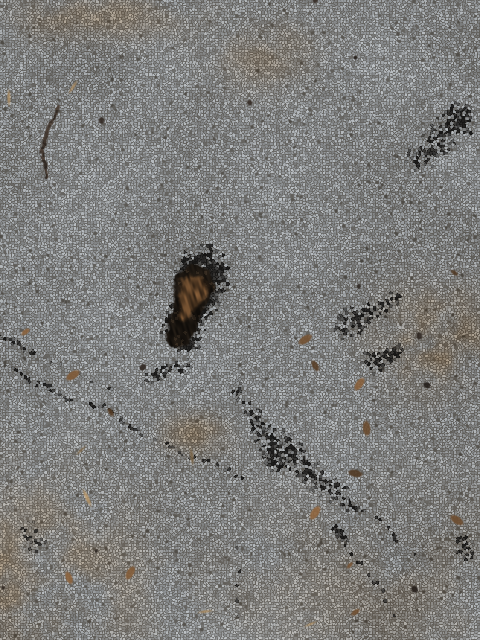
This texture is drawn by a WebGL 2 fragment shader. Its source:

```glsl
#version 300 es
precision highp float;
// Weathered gritty roofing felt: Voronoi grains with dark gaps, tinted by broad rusty stains.
// Tar shows through in tapered streaks and cracks that swallow whole grains at random;
// a torn hole with bare wood, a twig and scattered chips lie on top.
#define GRAINS 165.0
#define GAP_TONE 0.39
#define GRAIN_TONE 0.49
#define GRAIN_SPREAD 0.25
#define RUST_AMOUNT 0.62
#define TAR_COLOR vec3(0.13, 0.125, 0.12)
#define RUST_TINT vec3(0.96, 0.80, 0.61)
#define WOOD_COLOR vec3(0.40, 0.28, 0.17)
#define CHIP_COLOR vec3(0.44, 0.31, 0.19)

uniform vec2 u_resolution;
out vec4 fragColor;

vec3 hash3(vec2 p) {
    vec3 q = fract(p.xyx * vec3(0.1031, 0.1030, 0.0973));
    q += dot(q, q.yxz + 33.33);
    return fract((q.xxy + q.yzz) * q.zyx);
}

float noise(vec2 p) {
    vec2 i = floor(p), f = fract(p);
    f = f * f * (3.0 - 2.0 * f);
    float low = mix(hash3(i).x, hash3(i + vec2(1, 0)).x, f.x);
    float high = mix(hash3(i + vec2(0, 1)).x, hash3(i + vec2(1, 1)).x, f.x);
    return mix(low, high, f.y);
}

float fbm(vec2 p) {
    float sum = 0.0, amp = 0.53;
    for (int i = 0; i < 4; i++) {
        sum += amp * noise(p);
        p = mat2(1.6, 1.2, -1.2, 1.6) * p + 7.3;
        amp *= 0.5;
    }
    return sum;
}

// Signed distance to a segment whose radius runs from ra to rb.
float taper(vec2 p, vec2 a, vec2 b, float ra, float rb) {
    vec2 ab = b - a;
    float h = clamp(dot(p - a, ab) / dot(ab, ab), 0.0, 1.0);
    return length(p - a - ab * h) - mix(ra, rb, h);
}

float cover(float d, float soft) { return 1.0 - smoothstep(-soft, soft, d); }

float blob(vec2 p, vec2 c, vec2 r) { vec2 q = (p - c) / r; return exp(-dot(q, q)); }

// Chance that a grain at p is lost to tar.
float tarDensity(vec2 p) {
    p += 0.035 * (vec2(fbm(p * 18.0), fbm(p * 18.0 + 40.0)) - 0.5);
    // Broad streaks
    float d = taper(p, vec2(0.50, 0.51), vec2(0.59, 0.39), 0.010, 0.032);
    d = min(d, taper(p, vec2(0.59, 0.39), vec2(0.73, 0.29), 0.026, 0.012));
    d = min(d, taper(p, vec2(0.875, 0.995), vec2(0.95, 1.08), 0.018, 0.034));
    d = min(d, taper(p, vec2(0.73, 0.655), vec2(0.825, 0.715), 0.025, 0.010));
    d = min(d, taper(p, vec2(0.79, 0.58), vec2(0.82, 0.59), 0.022, 0.016));
    d = min(d, taper(p, vec2(0.31, 0.54), vec2(0.37, 0.565), 0.010, 0.014));
    d = min(d, taper(p, vec2(0.06, 0.23), vec2(0.08, 0.20), 0.012, 0.008));
    d = min(d, taper(p, vec2(0.96, 0.20), vec2(0.98, 0.17), 0.016, 0.008));
    float broad = cover(d, 0.024) * (0.35 + 0.9 * fbm(p * 32.0));
    float halo = 0.95 * cover(taper(p, vec2(0.425, 0.765), vec2(0.375, 0.635), 0.050, 0.032), 0.024);
    // Cracks
    float c = taper(p, vec2(-0.02, 0.585), vec2(0.24, 0.457), 0.004, 0.004);
    c = min(c, taper(p, vec2(0.24, 0.457), vec2(0.51, 0.335), 0.004, 0.002));
    c = min(c, taper(p, vec2(-0.02, 0.64), vec2(0.23, 0.517), 0.004, 0.001));
    c = min(c, taper(p, vec2(0.73, 0.29), vec2(0.87, 0.188), 0.004, 0.001));
    c = min(c, taper(p, vec2(0.70, 0.235), vec2(0.82, 0.05), 0.006, 0.002));
    c = min(c, taper(p, vec2(0.51, 0.335), vec2(0.49, 0.04), 0.001, 0.002));
    return max(max(broad, halo), cover(c, 0.006) * (0.3 + 0.9 * fbm(p * 15.0)));
}

// One elongated flake in a share of the cells; alpha holds its coverage.
vec4 debris(vec2 p, float cells, float share, vec2 size, vec3 color) {
    vec2 id = floor(p * cells);
    vec3 r = hash3(id + cells), s = hash3(id + 71.0);
    vec2 q = p - (id + 0.25 + 0.5 * r.xy) / cells;
    float t = 6.2832 * s.x, aa = 1.0 / u_resolution.x;
    q = mat2(cos(t), -sin(t), sin(t), cos(t)) * q;
    size *= 0.6 + 0.7 * s.y;
    float d = (length(q / size) - 1.0) * size.y;
    return vec4(color * (0.7 + 0.6 * s.z), cover(d, aa) * step(r.z, share));
}

void main() {
    vec2 p = gl_FragCoord.xy / u_resolution.x;
    float aa = 1.0 / u_resolution.x;

    // Grains: nearest and second nearest cell points
    vec2 g = p * GRAINS, base = floor(g), center = g;
    float f1 = 9.0, f2 = 9.0;
    vec3 rnd = vec3(0);
    for (int k = 0; k < 9; k++) {
        vec2 id = base + vec2(k % 3 - 1, k / 3 - 1);
        vec3 h = hash3(id);
        vec2 c = id + 0.1 + 0.8 * h.xy;
        float d = length(g - c);
        if (d < f1) { f2 = f1; f1 = d; center = c; rnd = hash3(id + 19.0); }
        else f2 = min(f2, d);
    }
    float body = smoothstep(0.0, 0.42, f2 - f1);
    float tone = mix(GAP_TONE, GRAIN_TONE + GRAIN_SPREAD * rnd.x, body);
    tone -= 0.20 * step(0.95, rnd.y) * body;
    tone += 0.13 * (fbm(p * 5.0) - 0.5);
    vec3 color = tone * mix(vec3(1.04, 1.0, 0.93), vec3(0.975, 1.0, 1.02), smoothstep(0.25, 0.58, tone));

    // Rusty stains
    float rust = blob(p, vec2(0.91, 0.62), vec2(0.11, 0.10)) + 0.8 * blob(p, vec2(0.02, 0.12), vec2(0.24, 0.20));
    rust += 0.6 * blob(p, vec2(0.20, 1.30), vec2(0.18, 0.05)) + 0.5 * blob(p, vec2(0.55, 1.22), vec2(0.12, 0.07));
    rust += 0.7 * blob(p, vec2(0.41, 0.43), vec2(0.07, 0.04)) + 0.3 * blob(p, vec2(0.8, 0.1), vec2(0.4, 0.2));
    rust *= smoothstep(0.2, 0.75, fbm(p * 11.0 + 3.0)) * 1.6;
    color *= mix(vec3(1), RUST_TINT, min(rust * RUST_AMOUNT, 1.0));

    // Tar takes grains one by one
    float lost = smoothstep(rnd.z - 0.15, rnd.z + 0.2, tarDensity(center / GRAINS) - 0.16);
    color = mix(color, TAR_COLOR * (0.5 + 1.1 * rnd.x * body), lost * 0.94);

    // Torn hole and the wood inside
    vec2 q = p + 0.018 * (vec2(fbm(p * 45.0), fbm(p * 45.0 + 9.0)) - 0.5);
    float hole = taper(q, vec2(0.405, 0.738), vec2(0.372, 0.635), 0.042, 0.025);
    float wood = taper(q, vec2(0.402, 0.727), vec2(0.383, 0.68), 0.032, 0.012);
    float fibre = noise(vec2(dot(p, vec2(0.95, 0.3)) * 210.0, dot(p, vec2(-0.3, 0.95)) * 50.0));
    vec3 inside = vec3(0.10, 0.08, 0.06) * (0.5 + fibre + 0.8 * step(0.85, rnd.x));
    inside = mix(inside, WOOD_COLOR * (0.45 + 0.9 * fibre), cover(wood, 0.006));
    color = mix(color, inside, cover(hole, 0.004));

    // Chips, pale slivers, pebbles and the twig
    vec4 chip = debris(p, 10.0, 0.22 * (1.0 - smoothstep(0.6, 1.1, p.y)), vec2(0.012, 0.006), CHIP_COLOR);
    color = mix(color, chip.rgb, chip.a * 0.9);
    chip = debris(p + 0.03, 8.0, 0.12, vec2(0.013, 0.003), vec3(0.60, 0.49, 0.34));
    color = mix(color, chip.rgb, chip.a * 0.8);
    chip = debris(p + 0.07, 9.0, 0.14, vec2(0.006, 0.005), vec3(0.17, 0.14, 0.12));
    color = mix(color, chip.rgb, chip.a * 0.9);
    float twig = min(taper(q, vec2(0.124, 1.108), vec2(0.087, 1.024), 0.003, 0.004),
                     taper(q, vec2(0.087, 1.024), vec2(0.096, 0.965), 0.004, 0.003));
    color = mix(color, vec3(0.25, 0.21, 0.18) * (0.7 + 0.6 * rnd.x), cover(twig, aa));
    fragColor = vec4(color, 1.0);
}
```
